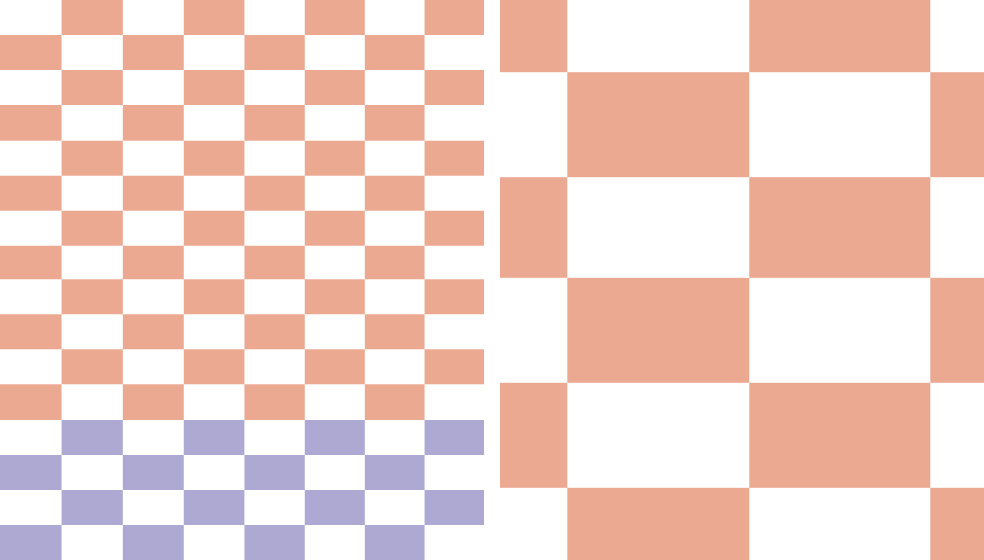
Left: the whole. Right: its middle third, enlarged.
This pattern is drawn by a WebGL 2 fragment shader. Its source:

```glsl
#version 300 es
precision highp float;
// Checkerboard of wide cells: coral rows above, lavender rows below, on white.

uniform vec2 u_resolution;
out vec4 fragColor;

const vec2  CELLS         = vec2(8.0, 16.0);  // columns, rows
const float LAVENDER_ROWS = 4.0;              // counted from the bottom
const float ROWS_PER_BAND = 4.0;              // rows that drift together
const float COLUMN_BULGE  = 0.005;            // widest rightward drift of a column edge
const float ROW_DRIFT     = 0.0013;           // up or down drift of the middle bands
const vec3  WHITE    = vec3(1.0);
const vec3  CORAL    = vec3(0.922, 0.663, 0.573);
const vec3  LAVENDER = vec3(0.682, 0.663, 0.824);

// Position of column edge k, slightly uneven towards the middle.
float columnEdge(float k) {
    float x = k / CELLS.x;
    return x + COLUMN_BULGE * 4.0 * x * (1.0 - x);
}

// Position of row edge k, measured down from the top.
float rowEdge(float k) {
    float band = floor(k / ROWS_PER_BAND);
    float drift = band == 1.0 ? 1.0 : (band == 2.0 ? -1.0 : 0.0);
    return k / CELLS.y + ROW_DRIFT * drift;
}

// Smooth +1 / -1 stripe around edge k: +1 in even cells, -1 in odd ones.
float stripe(float k, float offset, float pixel) {
    float parity = 1.0 - 2.0 * mod(k, 2.0);
    return parity * clamp(2.0 * offset / pixel, -1.0, 1.0);
}

void main() {
    vec2 pixel = 1.0 / u_resolution;
    vec2 p = gl_FragCoord.xy * pixel;
    p.y = 1.0 - p.y;

    // Nearest cell edges and the checker they form
    vec2 k = floor(p * CELLS + 0.5);
    float across = stripe(k.x, p.x - columnEdge(k.x), pixel.x);
    float down = stripe(k.y, p.y - rowEdge(k.y), pixel.y);
    float filled = 0.5 - 0.5 * across * down;

    // Ink changes below the last coral row
    float inkLine = 1.0 - LAVENDER_ROWS / CELLS.y;
    float lower = clamp((p.y - inkLine) / pixel.y + 0.5, 0.0, 1.0);
    vec3 ink = mix(CORAL, LAVENDER, lower);

    fragColor = vec4(mix(WHITE, ink, filled), 1.0);
}
```
